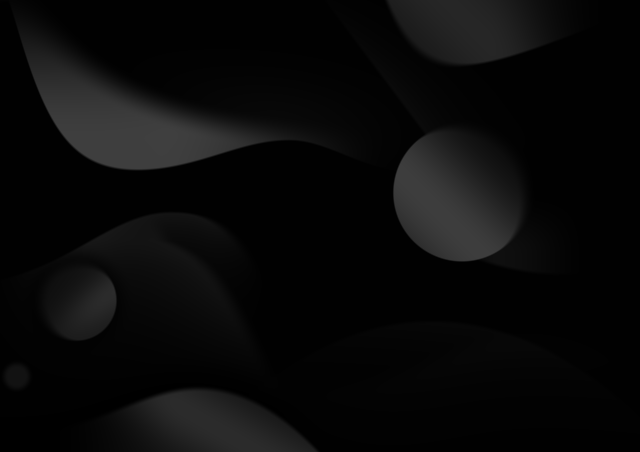
Give the GLSL for this background, as a WebGL 2 fragment shader.

```glsl
#version 300 es
precision highp float;
uniform vec2 u_resolution;
out vec4 fragColor;

// Coverage of a region with negative signed distance, blurred by soft
float cover(float dist, float soft) {
    return 1.0 - smoothstep(-soft, soft, dist);
}

float bell(float x, float width) {
    return exp(-x * x / (width * width));
}

// Upper left ribbon: crisp lower edge, blurred upper edge
float ribbon(vec2 p) {
    float crest = p.x - 0.64;
    float lower = 0.39 - 0.08 * bell(crest, crest < 0.0 ? 0.22 : 0.17)
        - 0.39 * exp(-pow(max(p.x - 0.018, 0.0) / 0.088, 1.2));
    float upper = 0.31 * (1.0 - exp(-(p.x - 0.07) / 0.22));
    float slope = 1.0 + 2.5 * exp(-p.x / 0.1);
    float inside = cover((p.y - lower) / slope, 0.003);
    float body = smoothstep(upper - 0.03 * slope, upper + 0.05 * slope, p.y);
    float light = 0.24 * smoothstep(-0.07, 0.31, p.y) * (1.0 - smoothstep(0.35, 0.86, p.x));
    float haze = 0.03 * bell(p.y - upper, 0.11) * bell(p.x - 0.62, 0.22);
    return inside * (light * body + haze);
}

// Blob hanging from the upper right border
float hangingBlob(vec2 p) {
    float edge = 0.107 - 0.4 * (p.x - 1.195) - 0.243 * exp(-(p.x - 0.855) / 0.083);
    float soft = mix(0.018, 0.004, smoothstep(0.88, 1.08, p.x));
    float band = bell(dot(p - vec2(1.07, 0.08), vec2(0.7, -0.7)), 0.13);
    return cover(p.y - edge, soft) * (0.055 + 0.09 * band) * (1.0 - smoothstep(1.08, 1.36, p.x));
}

// Faint beam and fin behind the large disc
float beamAndFin(vec2 p) {
    float side = (p.x - 0.717 - 0.75 * p.y) * 0.8;
    float beam = 0.036 * smoothstep(-0.003, 0.006, side) * exp(-max(side, 0.0) / 0.07)
        * smoothstep(-0.1, 0.22, p.y) * (1.0 - smoothstep(0.28, 0.42, p.y));
    float finEdge = 0.607 - 0.9 * pow(max(1.25 - p.x, 0.0), 2.0);
    float fin = 0.055 * cover(p.y - finEdge, 0.006) * smoothstep(0.42, 0.56, p.y)
        * smoothstep(1.0, 1.1, p.x) * (1.0 - smoothstep(1.1, 1.31, p.x));
    return beam + fin;
}

// Lower left hill with an inner ridge
float hill(vec2 p) {
    float d = p.x - 0.377;
    float top = d < 0.0 ? 0.64 - 0.17 * bell(d, 0.26) : 0.47 + 7.5 * pow(d, 2.5);
    float below = p.y - top;
    float skin = cover(-below, 0.004 + 0.025 * smoothstep(0.42, 0.58, p.x));
    float rim = 0.075 * exp(-max(below, 0.0) / 0.08) * smoothstep(-0.02, 0.25, p.x)
        * (1.0 - smoothstep(0.45, 0.6, p.x));
    float ridge = 0.49 + 0.52 * (p.y - 0.62) - 0.08 * exp(-max(p.y - 0.533, 0.0) / 0.04);
    float inner = cover(p.x - ridge, 0.025) * exp(-max(ridge - p.x, 0.0) / 0.2);
    float fade = smoothstep(0.46, 0.57, p.y) * (1.0 - smoothstep(0.62, 0.92, p.y));
    return skin * (rim + 0.06 * inner * fade);
}

// Mound on the lower border
float moundTop(float x) {
    float d = x - 0.44;
    return d < 0.0 ? 0.97 - 0.11 * bell(d, 0.24) : 0.86 + 2.0 * d * d;
}

// Two faint swells at the lower right
float swells(vec2 p) {
    float d = p.x - 0.956;
    float back = p.y - 0.711 - d * d;
    float front = p.y - 0.84 + 0.1 * sin((p.x - 0.85) * 4.0) * bell(p.x - 1.1, 0.4);
    float glow = 0.026 * cover(-back, 0.006) * exp(-max(back, 0.0) / 0.08)
        + 0.014 * cover(-front, 0.03) * exp(-max(front, 0.0) / 0.09);
    return glow * bell(d - 0.05, 0.3);
}

void main() {
    // Height units, with y measured down from the top edge
    vec2 p = vec2(gl_FragCoord.x, u_resolution.y - gl_FragCoord.y) / u_resolution.y;
    float shade = 0.003 + ribbon(p) + hangingBlob(p) + beamAndFin(p) + hill(p) + swells(p);

    // Large disc, lit by a diagonal band and dissolving to the right
    vec2 q = (p - vec2(1.022, 0.4265)) / 0.153;
    float across = dot(q, vec2(0.707, -0.707));
    float discSoft = mix(0.015, 0.16, smoothstep(-0.1, 0.9, dot(q, vec2(0.8, -0.6))));
    float discLight = 0.025 + 0.215 * bell(across + 0.42, across < -0.42 ? 0.95 : 0.85);
    shade = mix(shade, discLight, cover(length(q) - 1.0 + discSoft * 0.5, discSoft));

    // Medium disc with a dark halo
    q = (p - vec2(0.169, 0.665)) / 0.092;
    shade *= 1.0 - 0.85 * cover(length(q) - 1.05, 0.35);
    float facing = dot(q, vec2(0.85, 0.5));
    float softness = mix(0.22, 0.03, smoothstep(-0.6, 0.6, facing));
    float midLight = 0.075 + 0.08 * bell(dot(q, vec2(0.55, 0.83)) - 0.3, 0.5)
        * smoothstep(-1.1, 0.7, q.x) + 0.025 * facing;
    shade = mix(shade, midLight, cover(length(q) - 0.98 + softness * 0.5, softness));

    // Small disc
    shade += 0.065 * cover(length(p - vec2(0.037, 0.833)) - 0.028, 0.009);

    // Lower mound, shadowing what lies behind it
    float under = p.y - moundTop(p.x);
    shade *= 1.0 - 0.8 * smoothstep(-0.08, 0.0, under) * (1.0 - smoothstep(0.6, 0.75, p.x));
    float streak = bell(dot(p - vec2(0.44, 0.925), vec2(-0.5, 0.86)), 0.085);
    float moundLight = (0.06 + 0.11 * streak) * smoothstep(0.1, 0.4, p.x);
    shade = mix(shade, moundLight, cover(-under, 0.008));

    fragColor = vec4(vec3(shade), 1.0);
}
```
